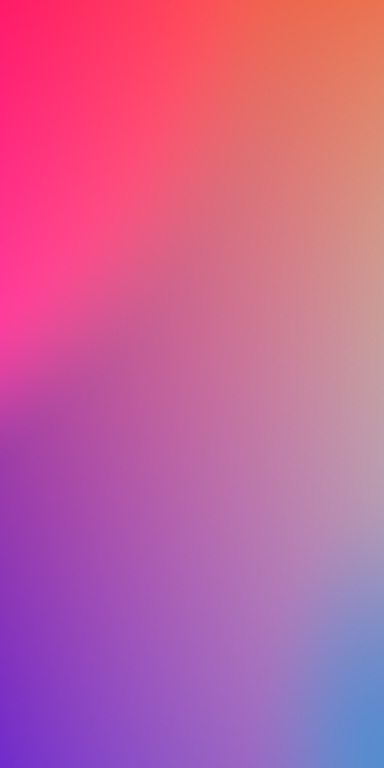
Reproduce this background procedurally as a WebGL 2 fragment shader.

```glsl
#version 300 es
precision highp float;
// Soft colour mesh with a curved pink glow at upper left and a blue corner at lower right.

#define GLOW_CENTER vec2(-0.90, -0.25)
#define GLOW_INNER 1.37
#define GLOW_OUTER 1.72
#define CORNER_SIZE vec2(0.38, 0.375)
#define PINK vec3(1.00, 0.10, 0.41)
#define PINK_ACROSS vec3(0.00, 0.37, -0.12)
#define PINK_DOWN vec3(0.00, 0.33, 0.48)
#define BLUE vec3(0.34, 0.55, 0.81)

uniform vec2 u_resolution;
out vec4 fragColor;

// Weights of the quadratic through knots at 0, 0.5 and 1
vec3 knotWeights(float s) {
    return vec3((1.0 - s) * (1.0 - 2.0 * s), 4.0 * s * (1.0 - s), s * (2.0 * s - 1.0));
}

// Three by three mesh of colours; each matrix holds one row, left to right
vec3 meshColor(vec2 p) {
    mat3 top = mat3(0.88, 0.33, 0.44,  0.92, 0.37, 0.32,  0.92, 0.45, 0.32);
    mat3 middle = mat3(0.66, 0.25, 0.62,  0.77, 0.41, 0.61,  0.765, 0.62, 0.64);
    mat3 bottom = mat3(0.44, 0.17, 0.80,  0.58, 0.36, 0.77,  0.63, 0.47, 0.76);
    vec3 across = knotWeights(p.x);
    return mat3(top * across, middle * across, bottom * across) * knotWeights(p.y);
}

void main() {
    // Position from the upper left, 0 to 1 on both axes
    vec2 p = gl_FragCoord.xy / u_resolution;
    p.y = 1.0 - p.y;
    vec3 color = meshColor(p);

    // Blue corner
    float corner = 1.0 - smoothstep(0.0, 1.0, length((1.0 - p) / CORNER_SIZE));
    color = mix(color, BLUE, corner);

    // Curved pink glow, measured in canvas widths
    vec2 q = p * vec2(1.0, u_resolution.y / u_resolution.x);
    float glow = 1.0 - smoothstep(GLOW_INNER, GLOW_OUTER, distance(q, GLOW_CENTER));
    vec3 glowColor = PINK + PINK_ACROSS * p.x + PINK_DOWN * p.y;
    color = mix(color, glowColor, glow);

    fragColor = vec4(clamp(color, 0.0, 1.0), 1.0);
}
```
